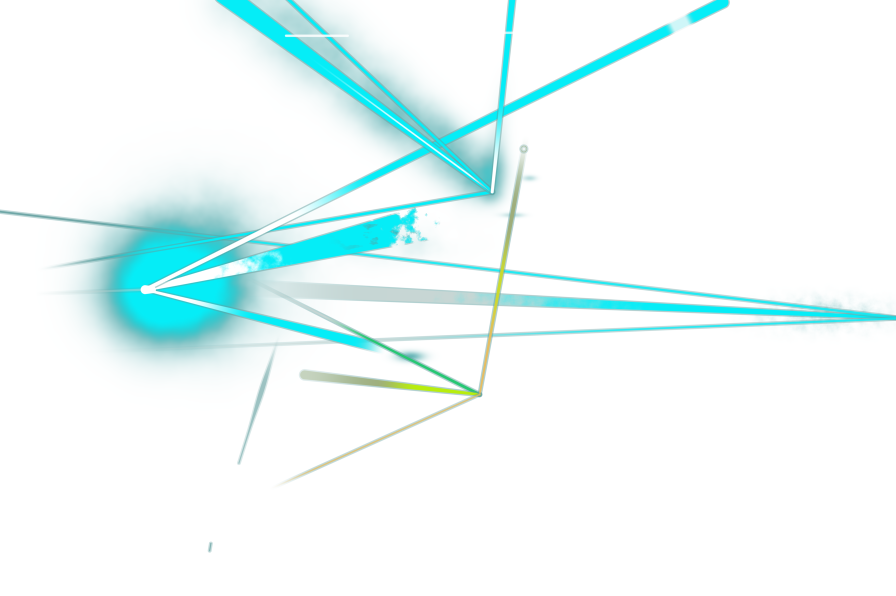
This background is drawn by a Shadertoy shader. Its source:

```glsl
// Cyan light rays crossing a white field, with smoky halos and small green and amber rays.

// Canvas units: 150 wide, 100 high, origin at the lower left
const vec2 CANVAS = vec2(150.0, 100.0);
const vec2 SOURCE = vec2(24.3, 51.4);
const vec2 UPPER_HUB = vec2(82.4, 67.8);
const vec2 LOWER_HUB = vec2(80.3, 33.8);
const vec2 RIGHT_END = vec2(151.0, 46.6);

const vec3 WHITE = vec3(1.0);
const vec3 CYAN = vec3(0.02, 0.93, 0.97);
const vec3 TEAL = vec3(0.30, 0.66, 0.67);
const vec3 MIST = vec3(0.78, 0.84, 0.83);
const vec3 EDGE = vec3(0.38, 0.62, 0.62);
const vec3 GREEN = vec3(0.15, 0.78, 0.45);
const vec3 LIME = vec3(0.72, 0.93, 0.05);
const vec3 OLIVE = vec3(0.62, 0.68, 0.48);
const vec3 AMBER = vec3(0.90, 0.74, 0.38);
const float EDGE_WIDTH = 0.22;
const float EDGE_STRENGTH = 0.5;

vec2 gradientAt(vec2 cell) {
    float angle = 6.2832 * fract(sin(dot(cell, vec2(127.1, 311.7))) * 43758.5);
    return vec2(cos(angle), sin(angle));
}

float gradientNoise(vec2 p) {
    vec2 i = floor(p), f = fract(p), u = f * f * (3.0 - 2.0 * f);
    vec2 e = vec2(1.0, 0.0);
    float low = mix(dot(gradientAt(i), f), dot(gradientAt(i + e), f - e), u.x);
    float high = mix(dot(gradientAt(i + e.yx), f - e.yx), dot(gradientAt(i + 1.0), f - 1.0), u.x);
    return mix(low, high, u.y);
}

float fbm(vec2 p) {
    float sum = 0.0, amp = 0.6;
    for (int i = 0; i < 4; i++) {
        sum += amp * gradientNoise(p);
        p = p * 2.03 + 7.1;
        amp *= 0.5;
    }
    return sum;
}

// Tapered segment: x = position along it, y = signed distance
vec2 ray(vec2 p, vec2 a, vec2 b, float widthA, float widthB) {
    vec2 ab = b - a;
    float t = clamp(dot(p - a, ab) / dot(ab, ab), 0.0, 1.0);
    return vec2(t, length(p - a - ab * t) - mix(widthA, widthB, t));
}

float ink(float d) {
    float aa = 0.7 * CANVAS.y / iResolution.y;
    return smoothstep(aa, -aa, d);
}

float blob(vec2 p, vec2 center, vec2 radius) {
    vec2 q = (p - center) / radius;
    return exp(-dot(q, q));
}

void paint(inout vec3 col, vec2 r, vec3 tint, float strength) {
    col = mix(col, EDGE, EDGE_STRENGTH * strength * ink(r.y - EDGE_WIDTH));
    col = mix(col, tint, strength * ink(r.y));
}

void mainImage(out vec4 fragColor, in vec2 fragCoord) {
    vec2 p = fragCoord / iResolution.xy * CANVAS;
    float smoke = fbm(p * 0.12), grain = fbm(p * 0.5);
    vec2 r;

    // Halos: density runs from white through teal to cyan
    float glow = blob(p, vec2(28.0, 51.3), vec2(9.5, 8.5));
    glow += 0.42 * blob(p, vec2(33.5, 55.5), vec2(16.0, 14.0)) * (1.0 + 0.7 * smoke);
    r = ray(p, vec2(42.0, 101.0), UPPER_HUB - vec2(3.0, -3.0), 0.0, 0.0);
    glow += mix(0.28, 0.5, r.x) * exp(-r.y * r.y / mix(60.0, 22.0, r.x)) * (1.0 + 0.6 * smoke);
    r = ray(p, vec2(85.0, 92.0), UPPER_HUB, 0.0, 0.0);
    glow += 0.3 * r.x * exp(-r.y * r.y / 5.0);
    glow += 0.2 * blob(p, vec2(138.0, 47.3), vec2(13.0, 3.3)) * (1.0 + 2.0 * grain);
    glow += 0.14 * blob(p, vec2(66.0, 59.5), vec2(13.0, 4.0)) * (1.0 + 2.0 * smoke);
    glow += 0.3 * (blob(p, vec2(88.7, 70.1), vec2(1.4, 0.6)) + blob(p, vec2(86.0, 63.9), vec2(2.2, 0.5)));
    vec3 col = mix(WHITE, TEAL, smoothstep(0.0, 0.75, glow));
    col = mix(col, CYAN, smoothstep(0.42, 0.9, glow));

    // Faint grey rays
    r = ray(p, vec2(46.9, 44.3), vec2(40.0, 22.3), 0.15, 0.1);
    r.y -= 0.25 * blob(r, vec2(0.45, r.y), vec2(0.2, 1.0));
    paint(col, r, EDGE, 0.5 * smoothstep(0.0, 0.4, r.x));
    paint(col, ray(p, vec2(35.3, 8.8), vec2(35.1, 7.6), 0.1, 0.1), EDGE, 0.7);
    r = ray(p, vec2(6.0, 50.7), SOURCE, 0.1, 0.2);
    paint(col, r, MIST, 0.5 * r.x);

    // Long rays meeting at the right
    r = ray(p, vec2(39.0, 51.8), RIGHT_END, 1.3, 0.2);
    paint(col, r, mix(MIST, CYAN, smoothstep(0.3, 0.65, r.x + 0.12 * grain)), smoothstep(0.0, 0.25, r.x));
    r = ray(p, vec2(-1.0, 64.6), RIGHT_END, 0.15, 0.2);
    paint(col, r, mix(EDGE, CYAN, smoothstep(0.1, 0.3, r.x)), 0.85);
    r = ray(p, vec2(11.7, 40.8), RIGHT_END, 0.08, 0.18);
    paint(col, r, mix(MIST, CYAN, smoothstep(0.35, 0.7, r.x)), 0.8 * smoothstep(0.0, 0.5, r.x));

    // Broad wedge with a ragged, streaked end
    r = ray(p, SOURCE, vec2(70.7, 62.5), 0.3, 2.8);
    float streaks = smoothstep(0.1, 0.3, fbm(p * vec2(0.3, 0.55))) * smoothstep(0.65, 0.85, r.x);
    vec3 wedge = mix(WHITE, CYAN, smoothstep(0.28, 0.5, r.x + 0.25 * grain));
    paint(col, r, mix(wedge, TEAL, 0.7 * streaks), 1.0 - smoothstep(0.88, 0.98, r.x + 0.25 * grain));

    // Rays leaving the source
    r = ray(p, SOURCE, vec2(70.3, 40.0), 0.2, 0.95);
    paint(col, r, mix(WHITE, CYAN, smoothstep(0.15, 0.4, r.x)), 1.0 - smoothstep(0.75, 0.88, r.x));
    col = mix(col, TEAL, 0.85 * blob(p, vec2(68.7, 40.2), vec2(2.2, 0.8)));
    r = ray(p, vec2(6.0, 54.7), UPPER_HUB, 0.15, 0.25);
    paint(col, r, mix(EDGE, CYAN, smoothstep(0.1, 0.3, r.x)), smoothstep(0.0, 0.2, r.x));
    r = ray(p, SOURCE, vec2(121.1, 99.6), 0.3, 0.85);
    float gap = smoothstep(0.9, 0.915, r.x) * (1.0 - smoothstep(0.935, 0.95, r.x));
    paint(col, r, mix(WHITE, CYAN, smoothstep(0.25, 0.4, r.x)), 1.0 - 0.85 * gap);

    // Rays meeting at the upper hub
    r = ray(p, vec2(37.5, 101.0), UPPER_HUB, 1.6, 0.35);
    paint(col, r, CYAN, 1.0);
    col = mix(col, WHITE, 0.9 * smoothstep(0.3, 0.7, r.x) * ink(r.y + mix(1.5, 0.2, r.x)));
    paint(col, ray(p, vec2(47.9, 100.5), UPPER_HUB, 0.25, 0.2), CYAN, 1.0);
    r = ray(p, vec2(85.8, 100.5), UPPER_HUB, 0.5, 0.25);
    paint(col, r, mix(CYAN, WHITE, smoothstep(0.5, 0.9, r.x)), 1.0);
    col = mix(col, WHITE, 0.85 * ink(ray(p, vec2(47.9, 94.0), vec2(58.2, 94.0), 0.2, 0.2).y));
    col = mix(col, WHITE, 0.7 * ink(ray(p, vec2(83.6, 94.5), vec2(86.5, 94.5), 0.2, 0.2).y));

    // Green and amber rays meeting at the lower hub
    r = ray(p, vec2(40.0, 54.1), LOWER_HUB, 0.1, 0.25);
    paint(col, r, mix(MIST, GREEN, smoothstep(0.35, 0.55, r.x)), smoothstep(0.0, 0.4, r.x));
    r = ray(p, vec2(51.0, 37.1), LOWER_HUB, 0.75, 0.2);
    paint(col, r, mix(OLIVE, LIME, smoothstep(0.4, 0.65, r.x)), 0.4 + 0.6 * smoothstep(0.0, 0.5, r.x));
    r = ray(p, LOWER_HUB, vec2(88.2, 77.5), 0.15, 0.4);
    vec3 stem = mix(AMBER, mix(LIME, AMBER, 0.4), smoothstep(0.2, 0.4, r.x));
    paint(col, r, mix(stem, OLIVE, smoothstep(0.45, 0.65, r.x)), 1.0 - smoothstep(0.7, 1.0, r.x));
    paint(col, vec2(0.0, abs(length(p - vec2(87.7, 75.0)) - 0.5) - 0.05), OLIVE, 0.6);
    r = ray(p, LOWER_HUB, vec2(44.9, 17.8), 0.12, 0.12);
    paint(col, r, AMBER, 0.8 * (1.0 - smoothstep(0.75, 1.0, r.x)));

    // White-hot source
    col = mix(col, WHITE, ink(ray(p, SOURCE, SOURCE + vec2(1.2, 0.0), 0.75, 0.6).y));
    fragColor = vec4(col, 1.0);
}
```
